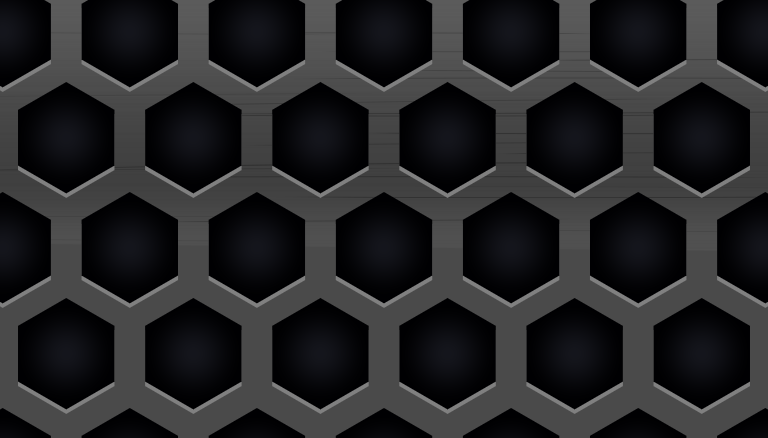
Write a Shadertoy shader that draws this pattern.

```glsl
// Perforated metal sheet: staggered pointy-top hexagonal holes with a lit lower lip.
// Two wrapped lattices give the hole distance; the sheet has a soft banded sheen
// and long hashed scratches. Lengths are fractions of the canvas width, y runs down.

#define CELL vec2(0.1655, 0.28125)  // column pitch, height of a pair of rows
#define FIRST_ROW 0.1793            // centre of the half-shifted row
#define ROW_GAP 0.1432              // from that row to the next one
#define HOLE_RADIUS 0.0628          // centre to flat side
#define LIP_DROP 0.0059
#define SHEEN_END 0.322             // below this the sheet is flat grey
#define SHEET_GREY 0.292
#define LIP_GREY 0.50
#define HOLE_GLOW vec3(0.080, 0.084, 0.104)
#define SCRATCHES 22
#define SCRATCH_HALF_WIDTH 0.0006

float hash(vec2 p) {
    vec3 q = fract(vec3(p.xyx) * 0.1031);
    q += dot(q, q.yzx + 33.33);
    return fract((q.x + q.y) * q.z);
}

float coverage(float d, float pixel) {
    return clamp(0.5 - d / pixel, 0.0, 1.0);
}

float hexDistance(vec2 q) {
    q = abs(q);
    return max(q.x, dot(q, vec2(0.5, 0.8660254))) - HOLE_RADIUS;
}

vec2 wrapCell(vec2 q) {
    return q - CELL * floor(q / CELL + 0.5);
}

// Offset from the centre of the nearest hole
vec2 nearestHole(vec2 p) {
    vec2 a = wrapCell(p - vec2(0.5 * CELL.x, FIRST_ROW));
    vec2 b = wrapCell(p - vec2(0.0, FIRST_ROW + ROW_GAP));
    return hexDistance(a) < hexDistance(b) ? a : b;
}

// Darkening by long, slightly tilted and bent lines
float scratches(vec2 p, float pixel) {
    float dark = 0.0;
    for (int i = 0; i < SCRATCHES; i++) {
        float id = float(i);
        float level = mix(0.03, SHEEN_END, (id + hash(vec2(id, 1.0))) / float(SCRATCHES));
        float slope = mix(-0.018, 0.004, hash(vec2(id, 2.0)));
        float bend = mix(-0.015, 0.015, hash(vec2(id, 3.0)));
        float middle = hash(vec2(id, 4.0)) - 0.5;
        float reach = mix(0.15, 0.55, hash(vec2(id, 5.0)));
        float depth = mix(0.02, 0.075, hash(vec2(id, 6.0)));
        float d = abs(p.y - level - slope * p.x - bend * p.x * p.x);
        float fade = 1.0 - smoothstep(0.7 * reach, reach, abs(p.x - middle));
        dark = max(dark, depth * fade * coverage(d - SCRATCH_HALF_WIDTH, pixel));
    }
    return dark;
}

float sheetShade(vec2 p, float pixel) {
    // Bright top, dark band, then a rise that stops at a faint seam
    float sheen = mix(0.36, 0.25, smoothstep(-0.02, 0.235, p.y));
    sheen = mix(sheen, 0.312, smoothstep(0.235, 0.315, p.y));
    float grain = hash(vec2(floor(p.y * 512.0) + 100.0, 9.0)) - 0.5;
    sheen += 0.008 * grain - scratches(p, pixel);
    float seam = SHEEN_END + 0.01 * p.x;
    return mix(SHEET_GREY, sheen, coverage(p.y - seam, pixel));
}

void mainImage(out vec4 fragColor, in vec2 fragCoord) {
    float pixel = 1.0 / iResolution.x;
    vec2 p = vec2(fragCoord.x - 0.5 * iResolution.x, iResolution.y - fragCoord.y) * pixel;

    vec3 color = vec3(sheetShade(p, pixel));

    // Lit lip: the hole shape dropped a little
    float lip = hexDistance(nearestHole(p - vec2(0.0, LIP_DROP)));
    color = mix(color, vec3(LIP_GREY), coverage(lip, pixel));

    // Hole with a faint blue glow in the middle
    vec2 q = nearestHole(p);
    float glow = 1.0 - smoothstep(0.0, 1.05, length(q) / HOLE_RADIUS);
    vec3 hole = vec3(0.0, 0.0, 0.006) + HOLE_GLOW * glow;
    color = mix(color, hole, coverage(hexDistance(q), pixel));

    fragColor = vec4(color, 1.0);
}
```
